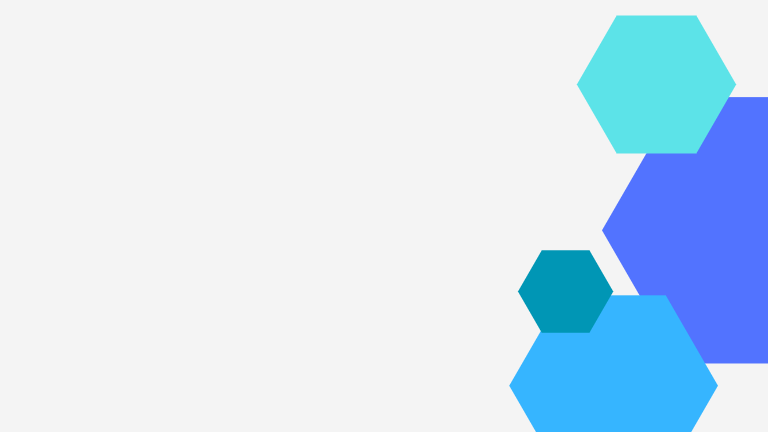
This background is drawn by a WebGL 1 fragment shader. Its source:

```glsl
precision highp float;

// Four flat-topped hexagons overlap along the right side of a pale grey field.
// Each is a distance function, painted back to front with one-pixel soft edges.
// Lengths are in canvas heights; x is measured from the right edge.

uniform vec2 u_resolution;

// Distance to a hexagon with horizontal top and bottom sides.
float hexagonDistance(vec2 p, float apothem) {
    p = abs(p);
    return max(p.y, dot(p, vec2(0.8660254, 0.5))) - apothem;
}

// Paints a solid hexagon over the given colour.
vec3 paintHexagon(vec3 under, vec2 p, vec2 center, float apothem, vec3 fill) {
    float edge = hexagonDistance(p - center, apothem) * u_resolution.y;
    return mix(under, fill, clamp(0.5 - edge, 0.0, 1.0));
}

void main() {
    vec2 p = (gl_FragCoord.xy - vec2(u_resolution.x, 0.0)) / u_resolution.y;

    vec3 color = vec3(0.955);

    // Large shapes behind
    color = paintHexagon(color, p, vec2(-0.0283, 0.4669), 0.3083, vec3(0.32, 0.45, 1.0));
    color = paintHexagon(color, p, vec2(-0.3574, 0.1072), 0.2092, vec3(0.21, 0.71, 1.0));

    // Smaller accents in front
    color = paintHexagon(color, p, vec2(-0.2581, 0.8044), 0.1597, vec3(0.36, 0.89, 0.91));
    color = paintHexagon(color, p, vec2(-0.4685, 0.3252), 0.0955, vec3(0.0, 0.59, 0.71));

    gl_FragColor = vec4(color, 1.0);
}
```
